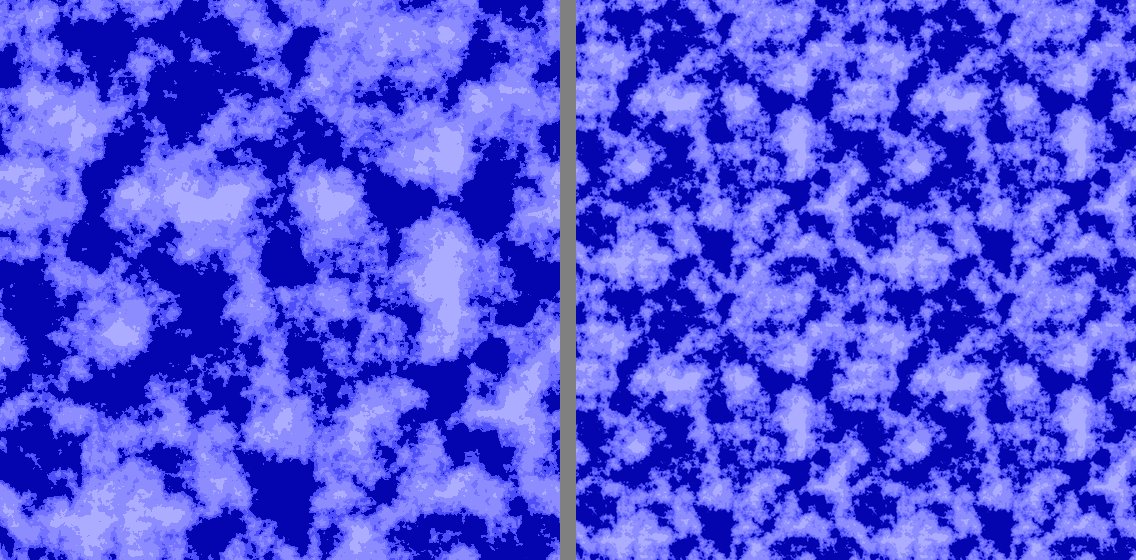
Left: one tile. Right: repeated 2 by 2.
Write a Shadertoy shader that draws this texture.

```glsl
// Random unit gradient for a lattice corner, wrapped to the period
vec2 cornerGradient(vec2 corner, float period, float seed) {
    vec2 c = mod(corner, period) + seed;
    float angle = 6.28319 * fract(sin(dot(c, vec2(127.1, 311.7))) * 43758.5);
    return vec2(cos(angle), sin(angle));
}

// Tiling gradient noise
float wrappedNoise(vec2 p, float period, float seed) {
    vec2 cell = floor(p);
    vec2 f = p - cell;
    vec2 w = f * f * f * (f * (f * 6.0 - 15.0) + 10.0);
    vec2 e = vec2(1.0, 0.0);
    float a = dot(cornerGradient(cell, period, seed), f);
    float b = dot(cornerGradient(cell + e.xy, period, seed), f - e.xy);
    float c = dot(cornerGradient(cell + e.yx, period, seed), f - e.yx);
    float d = dot(cornerGradient(cell + e.xx, period, seed), f - e.xx);
    return mix(mix(a, b, w.x), mix(c, d, w.x), w.y);
}

// Octaves from broad puffs down to crumbly edges
float cloudDensity(vec2 uv) {
    float density = 0.0;
    float amplitude = 1.0;
    float period = 7.0;
    for (int i = 0; i < 6; i++) {
        float seed = 17.0 * float(i) + 5.0;
        vec2 shift = vec2(0.37, 0.61) * float(i);
        density += amplitude * wrappedNoise(uv * period + shift, period, seed);
        amplitude *= 0.66;
        period *= 2.0;
    }
    return density;
}

// Narrow blend from one flat tone to the next
float band(float density, float level) {
    return smoothstep(level - 0.005, level + 0.005, density);
}

void mainImage(out vec4 fragColor, in vec2 fragCoord) {
    float density = cloudDensity(fragCoord / iResolution.xy);

    // Five flat tones, from deep sky to bright cores
    vec3 color = vec3(0.02, 0.02, 0.69);
    color = mix(color, vec3(0.31, 0.31, 0.98), band(density, -0.125));
    color = mix(color, vec3(0.45, 0.45, 1.0), band(density, 0.005));
    color = mix(color, vec3(0.55, 0.55, 1.0), band(density, 0.16));
    color = mix(color, vec3(0.67, 0.67, 1.0), band(density, 0.455));
    fragColor = vec4(color, 1.0);
}
```
